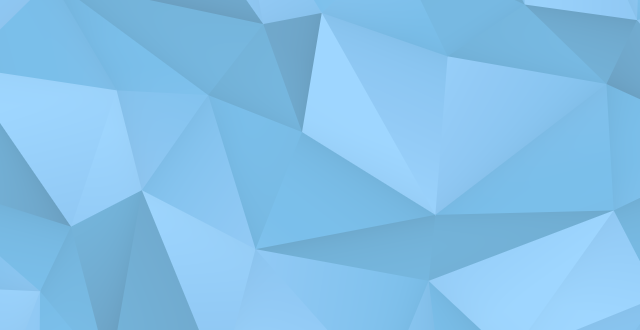
A Shadertoy shader for this background:

```glsl
// Low-poly sheet of folded blue facets under soft light.
// A jittered lattice is cut into triangles along the fuller diagonal of each
// cell; every facet gets an evenly spread tone, a faint gradient and a crease.

#define CELL 0.385      // lattice spacing, in canvas heights
#define JITTER 0.84     // corner scatter, below 1 keeps cells untangled
#define TILT 0.28       // lattice rotation in radians
#define SEED 17.0       // picks another arrangement
#define GRADIENT 0.20   // tone change across a facet
#define CREASE 0.055    // darkening beside a fold
#define CREASE_WIDTH 0.13

const vec3 DEEP  = vec3(0.44, 0.66, 0.80);
const vec3 SHADE = vec3(0.455, 0.705, 0.855);
const vec3 BODY  = vec3(0.48, 0.75, 0.92);
const vec3 LIGHT = vec3(0.57, 0.79, 0.96);
const vec3 GLOW  = vec3(0.62, 0.84, 1.00);

vec2 hash2(vec2 p) {
    vec3 q = fract(vec3(p.xyx + SEED) * vec3(0.1031, 0.1030, 0.0973));
    q += dot(q, q.yzx + 33.33);
    return fract((q.xx + q.yz) * q.zy);
}

float cross2(vec2 a, vec2 b) { return a.x * b.y - a.y * b.x; }

vec2 corner(vec2 id) { return id + (hash2(id) - 0.5) * JITTER; }

// Signed distance to a line, positive on its left
float edgeDist(vec2 p, vec2 a, vec2 b) {
    return cross2(b - a, p - a) / length(b - a);
}

float ramp(float lo, float hi, float t) {
    return clamp((t - lo) / (hi - lo), 0.0, 1.0);
}

// Stops sit near the middle of each colour's share of the area
vec3 palette(float t) {
    vec3 c = mix(DEEP, SHADE, ramp(0.0, 0.18, t));
    c = mix(c, BODY, ramp(0.18, 0.46, t));
    c = mix(c, LIGHT, ramp(0.50, 0.79, t));
    return mix(c, GLOW, ramp(0.79, 0.97, t));
}

// Colour of one facet, weighted by its pixel coverage in alpha
vec4 facet(vec2 p, vec2 a, vec2 b, vec2 c, vec2 id, float side, float pixel) {
    vec3 d = vec3(edgeDist(p, a, b), edgeDist(p, b, c), edgeDist(p, c, a));
    float cover = clamp(0.5 + min(d.x, min(d.y, d.z)) / pixel, 0.0, 1.0);

    // Low-discrepancy tones keep the shares even across the sheet
    float tone = fract(dot(id, vec2(0.755, 0.570)) + 0.23 * side + 0.11);
    vec2 rnd = hash2(id * 2.0 + side + 41.0);
    float angle = 6.2832 * rnd.x;
    vec2 slope = vec2(cos(angle), sin(angle));
    float lit = tone + GRADIENT * dot(p - (a + b + c) / 3.0, slope);

    // Soft occlusion along one fold, stronger on shaded facets
    float fold = rnd.y < 0.33 ? d.x : rnd.y < 0.67 ? d.y : d.z;
    float dark = CREASE * (1.0 - 0.7 * tone) * exp(-max(fold, 0.0) / CREASE_WIDTH);
    return vec4(palette(lit) * (1.0 - dark), 1.0) * cover;
}

void mainImage(out vec4 fragColor, in vec2 fragCoord) {
    float s = sin(TILT), k = cos(TILT);
    vec2 p = mat2(k, s, -s, k) * fragCoord / (iResolution.y * CELL);
    float pixel = 1.0 / (iResolution.y * CELL);
    vec2 home = floor(p);
    vec4 sum = vec4(0.0);

    for (int y = -1; y <= 1; y++)
    for (int x = -1; x <= 1; x++) {
        vec2 id = home + vec2(x, y);
        vec2 a = corner(id);
        vec2 b = corner(id + vec2(1.0, 0.0));
        vec2 c = corner(id + vec2(1.0, 1.0));
        vec2 d = corner(id + vec2(0.0, 1.0));

        // The split with the larger smallest triangle always stays inside
        float areaAC = min(cross2(b - a, c - a), cross2(c - a, d - a));
        float areaBD = min(cross2(c - b, d - b), cross2(d - b, a - b));
        if (areaAC > areaBD) {
            sum += facet(p, a, b, c, id, 0.0, pixel);
            sum += facet(p, a, c, d, id, 1.0, pixel);
        } else {
            sum += facet(p, b, c, d, id, 0.0, pixel);
            sum += facet(p, b, d, a, id, 1.0, pixel);
        }
    }
    fragColor = vec4(sum.rgb / max(sum.a, 0.001), 1.0);
}
```
